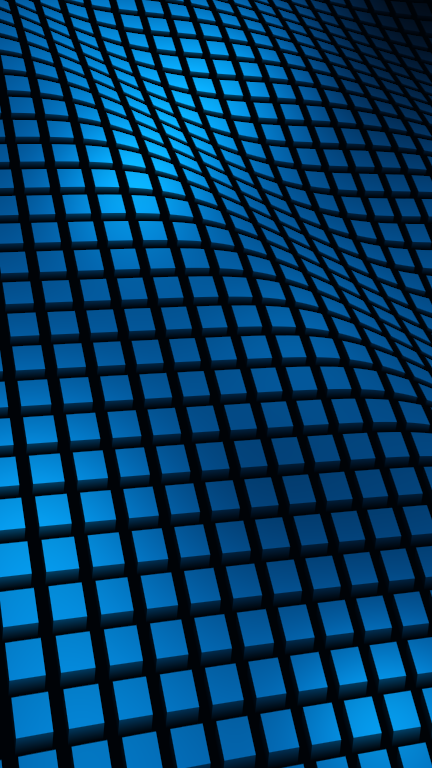
Reproduce this background procedurally as a Shadertoy shader.

```glsl
// Rolling landscape of blue cubes in perspective, lit by soft pools of light.

#define TOP_HALF 0.35          // half size of a cube top, in cells
#define SIDE_DROP 0.28         // visible length of the cube sides, in cells
#define BAND_WIDTH 0.06        // softness of the slopes that face away
#define FIRST_SLOPE 4.4        // rows squeezed into the middle slope
#define SECOND_SLOPE 5.5       // rows squeezed into the upper right slope
#define BASE_LIGHT 0.43
#define SIDE_LIGHT 0.42
#define GAP_COLOR vec3(0.0, 0.010, 0.028)

// Pools of light and shade: centre, radius, strength
const vec4 POOLS[10] = vec4[10](
    vec4(0.03, 0.34, 0.16,  0.38), vec4(0.10, 0.08, 0.20,  0.27),
    vec4(0.50, 0.07, 0.12,  0.42), vec4(0.17, 0.76, 0.10,  0.48),
    vec4(0.28, 0.89, 0.12,  0.50), vec4(0.33, 0.37, 0.14, -0.09),
    vec4(0.57, 1.02, 0.21, -0.37), vec4(0.54, 0.30, 0.15, -0.07),
    vec4(0.12, 0.95, 0.11,  0.24), vec4(0.38, 0.57, 0.12,  0.12));

float slope(float distanceToBand) {
    return 0.5 + 0.5 * tanh(distanceToBand / BAND_WIDTH);
}

// Column and row of the cube grid; whole numbers are cube centres
vec2 gridCoords(vec2 p) {
    float row = p.y * (12.0 + p.y * (6.0 + 4.5 * p.y)) - 0.77;
    row -= 2.4 * p.x * (1.0 - p.y);
    row += FIRST_SLOPE * slope(p.y - 1.02 + 0.86 * p.x);
    row += SECOND_SLOPE * slope(p.y - 1.20 + 0.58 * p.x);
    float column = p.x * (14.0 + 0.5 * row + 6.0 * p.x) + 0.115 * row - 0.6;
    return vec2(column, row);
}

float lightAt(vec2 p) {
    float light = BASE_LIGHT;
    for (int i = 0; i < 10; i++) {
        vec2 d = (p - POOLS[i].xy) / POOLS[i].z;
        light += POOLS[i].w * exp(-dot(d, d));
    }
    return clamp(light, 0.06, 1.0);
}

vec3 blueRamp(float light) {
    return vec3(0.01 + 0.03 * pow(light, 6.0), 0.70 * light,
                light * (1.45 - 0.45 * light));
}

void mainImage(out vec4 fragColor, in vec2 fragCoord) {
    vec2 p = fragCoord / iResolution.y;
    vec2 grid = gridCoords(p);
    vec2 blur = max(fwidth(grid), vec2(1e-4));
    vec2 q = grid - floor(grid + vec2(0.56, 0.635));

    // Sweep the top square down and left to form the sides
    vec2 sweep = vec2(0.05 + 0.2 * p.x, SIDE_DROP);
    vec2 entry = (-TOP_HALF - q) / sweep;
    vec2 leave = (TOP_HALF - q) / sweep;
    float depth = max(max(entry.x, entry.y), 0.0);
    float inside = min(min(leave.x, leave.y), 1.0) - depth;
    vec2 sweepBlur = blur / sweep;
    float body = clamp(inside / max(sweepBlur.x, sweepBlur.y) + 0.5, 0.0, 1.0);
    float front = smoothstep(-0.5, 0.5, (entry.y - entry.x) / (sweepBlur.x + sweepBlur.y));

    // Top face
    vec2 cover = clamp((TOP_HALF - abs(q)) / blur + 0.5, 0.0, 1.0);
    float top = cover.x * cover.y;

    vec3 face = blueRamp(lightAt(p));
    float sideShade = SIDE_LIGHT * mix(0.25, 1.0, front) * (1.0 - clamp(depth, 0.0, 1.0));
    vec3 color = mix(GAP_COLOR, GAP_COLOR + face * sideShade, body);
    color = mix(color, face * (1.0 - 0.12 * q.y), top);
    fragColor = vec4(color, 1.0);
}
```
